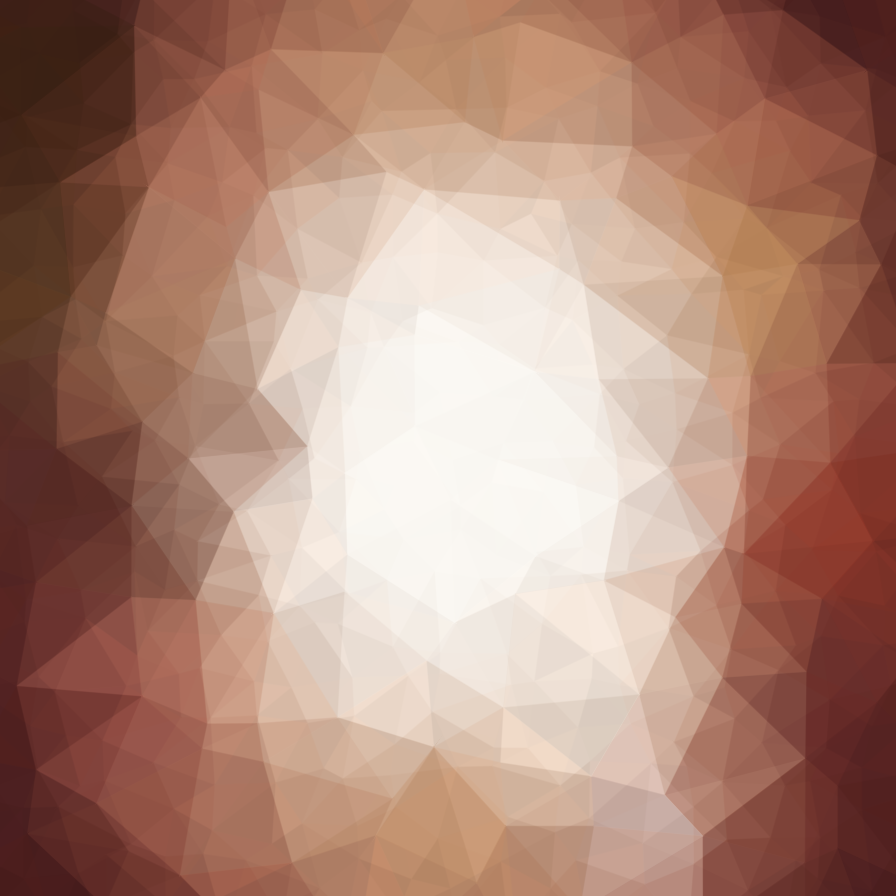
A three.js fragment shader for this background:

```glsl
#define COARSE_CELLS 11.0
#define FINE_CELLS 19.0
#define FINE_OPACITY 0.36
#define JITTER 0.41
#define EDGE_SOFTNESS 0.0011
#define FACET_CONTRAST 0.14
#define COLOUR_DRIFT 0.045
#define GLOW_CENTRE vec2(0.52, 0.475)
#define GLOW_STRETCH vec2(1.34, 1.0)

varying vec2 vUv;

vec2 hash2(vec2 p) {
  vec3 q = fract(p.xyx * vec3(0.1031, 0.1030, 0.0973));
  q += dot(q, q.yzx + 33.33);
  return fract((q.xx + q.yz) * q.zy);
}

float cornerSlope(vec2 cell, vec2 offset, vec2 f) {
  return dot(hash2(cell + offset) * 2.0 - 1.0, f - offset);
}

float gradientNoise(vec2 p) {
  vec2 i = floor(p), f = fract(p);
  vec2 u = f * f * (3.0 - 2.0 * f);
  float low = mix(cornerSlope(i, vec2(0.0), f), cornerSlope(i, vec2(1.0, 0.0), f), u.x);
  float high = mix(cornerSlope(i, vec2(0.0, 1.0), f), cornerSlope(i, vec2(1.0), f), u.x);
  return mix(low, high, u.y);
}

float ramp(float from, float to, float x) {
  return clamp((x - from) / (to - from), 0.0, 1.0);
}

// Soft elliptical patch of colour
vec3 stain(vec3 base, vec2 p, vec2 centre, vec2 radius, vec3 tint, float strength) {
  vec2 q = (p - centre) / radius;
  return mix(base, tint, strength * exp(-dot(q, q)));
}

// Pale central glow falling off to dark borders
vec3 glowColour(float d) {
  vec3 c = vec3(0.98, 0.97, 0.95);
  c = mix(c, vec3(0.94, 0.89, 0.85), ramp(0.14, 0.26, d));
  c = mix(c, vec3(0.86, 0.76, 0.69), ramp(0.26, 0.35, d));
  c = mix(c, vec3(0.76, 0.58, 0.48), ramp(0.35, 0.45, d));
  c = mix(c, vec3(0.65, 0.42, 0.34), ramp(0.45, 0.55, d));
  c = mix(c, vec3(0.50, 0.26, 0.22), ramp(0.55, 0.63, d));
  return mix(c, vec3(0.28, 0.11, 0.11), ramp(0.63, 0.75, d));
}

vec3 backdrop(vec2 p, float d) {
  vec3 c = glowColour(d);
  // Upper edge: ochre, terracotta and rose
  c = stain(c, p, vec2(0.48, 0.94), vec2(0.20, 0.13), vec3(0.73, 0.54, 0.39), 0.65);
  c = stain(c, p, vec2(0.23, 0.86), vec2(0.09, 0.13), vec3(0.66, 0.41, 0.34), 0.75);
  c = stain(c, p, vec2(0.85, 0.85), vec2(0.10, 0.07), vec3(0.68, 0.40, 0.32), 0.75);
  // Left edge: umber, olive, tan and plum
  c = stain(c, p, vec2(0.03, 0.91), vec2(0.12, 0.16), vec3(0.23, 0.13, 0.07), 0.95);
  c = stain(c, p, vec2(0.03, 0.68), vec2(0.10, 0.13), vec3(0.33, 0.22, 0.12), 0.90);
  c = stain(c, p, vec2(0.16, 0.61), vec2(0.09, 0.10), vec3(0.61, 0.44, 0.34), 0.80);
  c = stain(c, p, vec2(0.25, 0.51), vec2(0.05, 0.08), vec3(0.69, 0.54, 0.47), 0.75);
  c = stain(c, p, vec2(0.07, 0.43), vec2(0.14, 0.12), vec3(0.32, 0.16, 0.14), 0.97);
  c = stain(c, p, vec2(0.03, 0.27), vec2(0.08, 0.15), vec3(0.34, 0.14, 0.14), 0.80);
  c = stain(c, p, vec2(0.16, 0.20), vec2(0.09, 0.11), vec3(0.62, 0.33, 0.29), 0.75);
  // Right edge: ochre, red and wine
  c = stain(c, p, vec2(0.85, 0.70), vec2(0.09, 0.11), vec3(0.74, 0.54, 0.35), 0.80);
  c = stain(c, p, vec2(0.98, 0.75), vec2(0.06, 0.16), vec3(0.44, 0.23, 0.18), 0.75);
  c = stain(c, p, vec2(0.94, 0.40), vec2(0.12, 0.14), vec3(0.55, 0.19, 0.14), 0.92);
  c = stain(c, p, vec2(0.95, 0.17), vec2(0.11, 0.13), vec3(0.36, 0.14, 0.14), 0.85);
  // Lower edge: ochre beside a pale lilac tail
  c = stain(c, p, vec2(0.50, 0.06), vec2(0.12, 0.10), vec3(0.76, 0.55, 0.39), 0.80);
  c = stain(c, p, vec2(0.67, 0.19), vec2(0.09, 0.10), vec3(0.91, 0.86, 0.81), 0.85);
  return stain(c, p, vec2(0.73, 0.08), vec2(0.06, 0.09), vec3(0.81, 0.70, 0.67), 0.92);
}

vec2 meshPoint(vec2 cell, float seed) {
  return cell + 0.5 + (hash2(cell + seed) * 2.0 - 1.0) * JITTER;
}

float edgeDistance(vec2 p, vec2 a, vec2 b) {
  vec2 e = normalize(b - a);
  return e.x * (p.y - a.y) - e.y * (p.x - a.x);
}

float coverage(vec2 p, vec2 a, vec2 b, vec2 c, float soft) {
  float inside = min(edgeDistance(p, a, b), min(edgeDistance(p, b, c), edgeDistance(p, c, a)));
  return smoothstep(-soft, soft, inside);
}

// Irregular triangles: each jittered quad is cut along its shorter diagonal
vec3 facets(vec2 uv, float cells, float seed) {
  vec2 p = uv * cells;
  float soft = EDGE_SOFTNESS * cells, total = 0.0001;
  vec4 sum = vec4(p, 0.5, 0.5) * total; // facet centre, then its random shade
  for (int k = 0; k < 4; k++) {
    vec2 cell = floor(p) - vec2(mod(float(k), 2.0), floor(float(k) * 0.5));
    vec2 a = meshPoint(cell, seed), b = meshPoint(cell + vec2(1.0, 0.0), seed);
    vec2 c = meshPoint(cell + 1.0, seed), d = meshPoint(cell + vec2(0.0, 1.0), seed);
    bool rising = distance(a, c) < distance(b, d);
    vec2 lowerTip = rising ? c : d, upperTip = rising ? a : b;
    float lower = coverage(p, a, b, lowerTip, soft);
    float upper = coverage(p, upperTip, c, d, soft);
    sum += lower * vec4((a + b + lowerTip) / 3.0, hash2(cell + seed + 211.0));
    sum += upper * vec4((upperTip + c + d) / 3.0, hash2(cell + seed + 431.0));
    total += lower + upper;
  }
  sum /= total;
  vec2 place = sum.xy / cells, shade = sum.zw - 0.5;
  place += vec2(1.0, -0.7) * gradientNoise(place * 8.0 + 20.0) * COLOUR_DRIFT;
  float d = length((place - GLOW_CENTRE) * GLOW_STRETCH);
  float contrast = FACET_CONTRAST * mix(0.15, 1.0, smoothstep(0.10, 0.36, d));
  vec3 warmth = vec3(0.12, 0.0, -0.12) * shade.y * contrast;
  return backdrop(place, d) * (1.0 + contrast * shade.x) + warmth;
}

void main() {
  vec3 large = facets(vUv, COARSE_CELLS, 3.0);
  vec3 small = facets(vUv, FINE_CELLS, 71.0);
  gl_FragColor = vec4(mix(large, small, FINE_OPACITY), 1.0);
}
```
